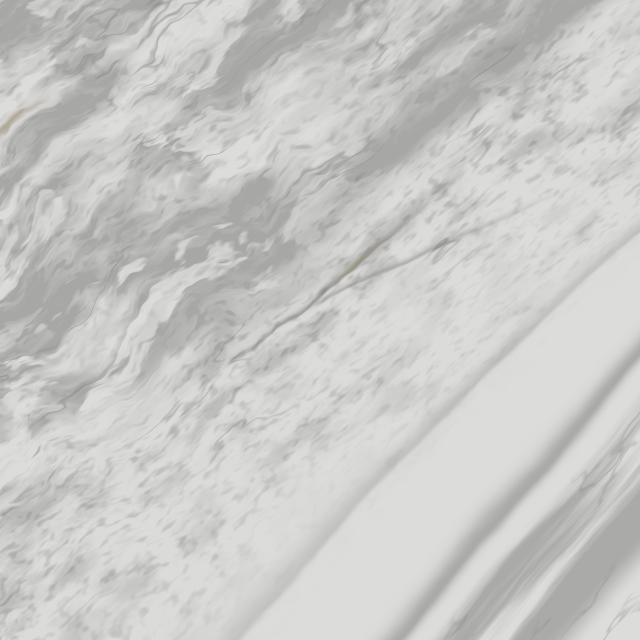
A WebGL 1 fragment shader for this texture:

```glsl
precision highp float;
// Polished white marble with grey clouds and veins rising to the right.
// Gradient noise is stretched along a tilted grain frame; cloudy bands,
// pale islands, flecks, ribbons and hairline veins add up to a grey amount.

uniform vec2 u_resolution;

const vec2 GRAIN_DIR = vec2(0.77, 0.64);
const vec3 WHITE = vec3(0.862, 0.862, 0.857);
const vec3 GREY = vec3(0.655, 0.655, 0.652);
const vec3 DARK = vec3(0.5, 0.5, 0.49);
const vec3 OCHRE = vec3(0.6, 0.55, 0.44);

vec2 gradientAt(vec2 cell) {
  vec3 h = fract(cell.xyx * vec3(0.1031, 0.1030, 0.0973));
  h += dot(h, h.yzx + 33.33);
  float angle = 6.28318 * fract((h.x + h.y) * h.z);
  return vec2(cos(angle), sin(angle));
}

float gradientNoise(vec2 p) {
  vec2 i = floor(p);
  vec2 f = p - i;
  vec2 u = f * f * f * (f * (f * 6.0 - 15.0) + 10.0);
  vec2 e = vec2(1.0, 0.0);
  float a = dot(gradientAt(i), f);
  float b = dot(gradientAt(i + e.xy), f - e.xy);
  float c = dot(gradientAt(i + e.yx), f - e.yx);
  float d = dot(gradientAt(i + e.xx), f - e.xx);
  return mix(mix(a, b, u.x), mix(c, d, u.x), u.y);
}

// Octaves that keep the stretch of the grain.
float streaks(vec2 p) {
  float sum = 0.0;
  float amp = 1.0;
  for (int i = 0; i < 5; i++) {
    sum += amp * gradientNoise(p);
    p = p * vec2(1.9, 2.0) + vec2(11.7, 5.3);
    amp *= 0.58;
  }
  return sum;
}

// Small flecks: two fine octaves only.
float flecks(vec2 p) {
  return gradientNoise(p) + 0.8 * gradientNoise(p * 2.1 + 8.4);
}

// Band with a separate softness below and above its centre line.
float ribbon(float x, float below, float above) {
  float d = x / (x < 0.0 ? below : above);
  return exp(-d * d);
}

float hairline(vec2 p, float width) {
  return 1.0 - smoothstep(0.0, width, abs(streaks(p)));
}

float blob(vec2 p, vec2 center, vec2 size) {
  vec2 d = (p - center) / size;
  return exp(-dot(d, d));
}

// Grain frame: x runs along the veins, y across; lower veins are steeper.
vec2 grainFrame(vec2 p) {
  float along = dot(p, GRAIN_DIR);
  float across = dot(p, vec2(-GRAIN_DIR.y, GRAIN_DIR.x));
  float steepen = 1.0 - smoothstep(-0.35, 0.0, across);
  return vec2(along, across - 0.17 * (along - 0.75) * steepen);
}

void main() {
  vec2 p = gl_FragCoord.xy / u_resolution;
  vec2 g = grainFrame(p);
  float upper = smoothstep(0.06, 0.24, g.y);
  float left = 1.0 - smoothstep(0.25, 0.7, p.x);
  vec2 warp = vec2(streaks(p * 3.5 + 4.1), streaks(p * 3.5 + 31.7));
  g += warp * (0.006 + 0.016 * upper + 0.018 * left * smoothstep(-0.1, 0.1, g.y));
  float across = g.y;

  // Clouds, the broad grey band and pale islands
  float cloud = smoothstep(-0.3, 0.3, streaks(g * vec2(3.0, 9.0) + 2.6));
  float grey = upper * (0.12 + 0.72 * cloud);
  float bandCenter = 0.2 + 0.2 * smoothstep(0.75, 0.3, g.x);
  grey = max(grey, 0.95 * ribbon(across - bandCenter, 0.035, 0.06));
  float island = smoothstep(0.1, 0.24, streaks(g * vec2(4.0, 11.0) + 41.2));
  grey *= 1.0 - 0.9 * island * max(left, 0.65 * upper);

  // Fine mottling and flecks, fading into the clean white field
  float mottled = smoothstep(-0.24, -0.02, across);
  float mottle = smoothstep(-0.25, 0.6, streaks(g * vec2(9.0, 25.0) + 7.9));
  float patches = smoothstep(-0.45, 0.3, streaks(g * vec2(3.0, 7.0) + 63.0));
  float speckle = flecks(g * vec2(30.0, 74.0) + 12.0);
  grey += mottled * (0.3 + 0.7 * patches) * (0.06 + 0.56 * mottle) * (1.0 - 0.4 * upper);
  grey += mottled * (0.45 + 0.55 * patches) * (0.5 * smoothstep(0.0, 0.7, speckle) - 0.04);
  grey += upper * 0.32 * streaks(g * vec2(7.0, 34.0) + 27.0);

  // Ribbons around the white field and streaks in the lower corner
  float wobble = 0.008 * streaks(g * vec2(2.0, 7.0) + 19.0);
  grey += 0.45 * ribbon(across + 0.175 + wobble, 0.005, 0.017);
  grey += 0.95 * ribbon(across + 0.35 + wobble, 0.010, 0.022);
  float corner = 1.0 - smoothstep(-0.41, -0.385, across);
  float bands = smoothstep(-0.35, 0.3, streaks(g * vec2(1.3, 15.0) + 85.4));
  grey += corner * 0.95 * bands * smoothstep(-0.58, -0.53, across);

  // Broken hairline veins
  float broken = smoothstep(-0.1, 0.35, streaks(g * vec2(5.0, 9.0) + 52.0));
  float veins = hairline(g * vec2(2.2, 9.0) + 71.0, 0.06) * broken;
  veins *= smoothstep(-0.12, 0.08, across) + 0.7 * corner;
  float reach = smoothstep(0.5, 0.68, g.x) * (1.0 - smoothstep(0.84, 0.96, g.x));
  float mainVein = ribbon(across - 0.1 + 2.0 * wobble, 0.003, 0.006) * reach;
  float sideVein = ribbon(across - 0.09 + 0.28 * (g.x - 0.72) + wobble, 0.003, 0.006);
  sideVein *= smoothstep(0.68, 0.76, g.x) * (1.0 - smoothstep(0.85, 1.2, g.x));
  float dark = clamp(0.42 * veins + 0.6 * mainVein + 0.45 * sideVein, 0.0, 1.0);

  // Colours, with traces of rust
  vec3 color = mix(mix(WHITE, GREY, clamp(grey, 0.0, 1.0)), DARK, dark);
  float rust = 0.6 * blob(g, vec2(0.53, 0.61), vec2(0.035, 0.007));
  rust += 0.5 * mainVein * blob(g, vec2(0.8, 0.1), vec2(0.04, 0.02));
  gl_FragColor = vec4(mix(color, OCHRE, clamp(rust, 0.0, 1.0)), 1.0);
}
```
